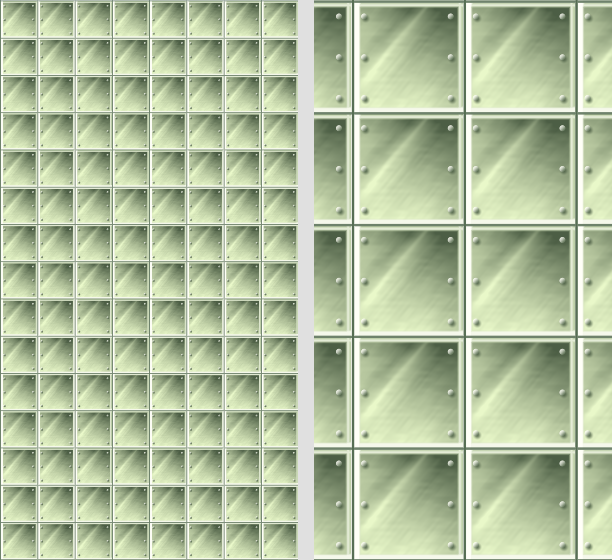
Left, the full canvas; right, a detail of the centre.
Write a Shadertoy shader that draws this pattern.

```glsl
// Grid of riveted, brushed pale green metal plates with bevelled white rims and dark seams.

const float COLUMNS = 8.0;
const float ROWS = 15.0;
const vec2 SEAM_CENTER = vec2(0.016, 0.008);
const float SEAM_HALF_WIDTH = 0.011;
const vec2 PLATE_MIN = vec2(0.078, 0.060);
const vec2 PLATE_MAX = vec2(0.955, 0.958);
const float PLATE_SOFTNESS = 0.014;
const vec2 RIVET_X = vec2(0.115, 0.890);
const float RIVET_RADIUS = 0.027;
const float GRAIN = 0.07;
const vec2 SCRATCH_DIR = vec2(0.64, 0.77);
const vec3 DARK = vec3(0.30, 0.37, 0.27);
const vec3 LIGHT = vec3(0.88, 0.94, 0.76);
const vec3 RIM_WHITE = vec3(1.00, 1.00, 0.97);
const vec3 RIM_SHADE = vec3(0.74, 0.81, 0.65);
const vec3 SEAM = vec3(0.34, 0.43, 0.33);
const vec3 TOP_EDGE = vec3(0.48, 0.58, 0.66);

float hash(vec2 p) {
    return fract(sin(dot(p, vec2(127.1, 311.7))) * 43758.5);
}

float noise(vec2 p) {
    vec2 i = floor(p), f = fract(p);
    f = f * f * (3.0 - 2.0 * f);
    return mix(mix(hash(i), hash(i + vec2(1, 0)), f.x),
               mix(hash(i + vec2(0, 1)), hash(i + vec2(1, 1)), f.x), f.y);
}

// Soft ridge of the given half width around zero
float ridge(float x, float width) {
    return exp(-x * x / (width * width));
}

float boxDistance(vec2 p, vec2 lo, vec2 hi) {
    vec2 d = abs(p - 0.5 * (lo + hi)) - 0.5 * (hi - lo);
    return length(max(d, 0.0)) + min(max(d.x, d.y), 0.0);
}

// Shaded metal: dark upper right, glowing foot, diagonal reflections
vec3 plate(vec2 p) {
    float across = dot(p, vec2(SCRATCH_DIR.y, -SCRATCH_DIR.x));
    float along = dot(p, SCRATCH_DIR);
    float tone = 1.03 - pow(p.y, 1.15) * (0.46 + 0.68 * smoothstep(0.0, 0.9, p.x));
    tone -= 0.22 * smoothstep(0.60, 1.0, p.x) * (1.0 - p.y);
    tone -= 0.10 * smoothstep(0.80, 0.97, p.y);

    float fade = smoothstep(0.15, 0.50, along);
    tone += fade * 0.17 * ridge(across + 0.08, 0.075);
    tone += fade * 0.15 * ridge(across + 0.10, 0.024);
    tone += fade * 0.06 * ridge(across - 0.02, 0.022);
    tone -= fade * 0.10 * ridge(across + 0.22, 0.060);

    tone += GRAIN * (noise(vec2(across * 42.0, along * 6.0)) - 0.5);
    tone += GRAIN * (noise(p * vec2(9.0, 32.0)) - 0.5);
    return mix(DARK, LIGHT, clamp(tone, 0.0, 1.06));
}

// Domed rivets: shadow at the lower right, glint at the upper left
vec3 addRivets(vec3 color, vec2 p, float px) {
    for (int i = 0; i < 6; i++) {
        float row = float(i / 2);
        vec2 center = vec2(i % 2 == 0 ? RIVET_X.x : RIVET_X.y, 0.145 + 0.365 * row);
        vec2 d = p - center;
        float shadow = 1.0 - smoothstep(0.0, RIVET_RADIUS * 1.7, length(d - vec2(0.014, -0.018)));
        float dome = 1.0 - smoothstep(-px, px, length(d) - RIVET_RADIUS);
        float lit = smoothstep(-0.035, 0.025, dot(d, vec2(-0.7, 0.7)));
        color = mix(color, DARK, 0.85 * shadow);
        color = mix(color, mix(DARK * 1.2, RIM_WHITE, lit), 0.8 * dome);
    }
    return color;
}

// Pale bevel, brightest along the left and bottom
vec3 rim(vec2 p) {
    float left = 1.0 - smoothstep(0.065, 0.100, p.x);
    float bottom = 0.85 * (1.0 - smoothstep(0.050, 0.080, p.y));
    float right = 0.6 * ridge(p.x - 0.972, 0.014);
    float top = 0.6 * ridge(p.y - 0.975, 0.014);
    return mix(RIM_SHADE, RIM_WHITE, max(max(left, bottom), max(right, top)));
}

void mainImage(out vec4 fragColor, in vec2 fragCoord) {
    float px = COLUMNS / iResolution.x;
    vec2 grid = fragCoord * px;
    vec2 p = fract(grid);

    vec3 metal = addRivets(plate(p), p, 0.5 * px);
    float edge = boxDistance(p, PLATE_MIN, PLATE_MAX);
    float soft = max(0.5 * px, PLATE_SOFTNESS);
    vec3 color = mix(metal, rim(p), smoothstep(-soft, soft, edge));

    // Seams wrap around the repeat
    vec2 seamDistance = abs(fract(p - SEAM_CENTER + 0.5) - 0.5) - SEAM_HALF_WIDTH;
    vec2 seam = 1.0 - smoothstep(-0.6 * px, 0.6 * px, seamDistance);
    color = mix(color, SEAM, max(seam.x, 0.85 * seam.y));

    // Cool strip closing the top of the wall
    color = mix(color, TOP_EDGE, smoothstep(0.015, 0.035, grid.y - ROWS));
    fragColor = vec4(clamp(color, 0.0, 1.0), 1.0);
}
```
